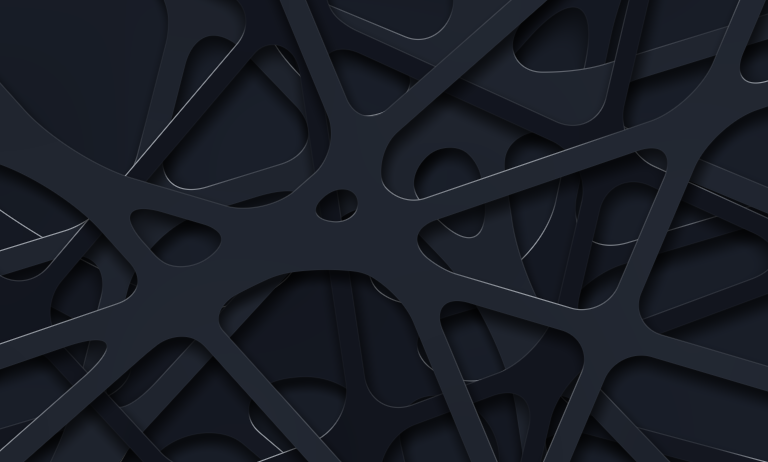
Give the GLSL for this background, as a Shadertoy shader.

```glsl
// Stacked dark cut-out lattices with filleted joints, soft shadows and thin lit rims.
#define SEED 7.0
#define LAYERS 4
#define BARS 6
#define LIGHT_HALF_WIDTH 0.026
#define DARK_HALF_WIDTH 0.021
#define RIM_HALF_WIDTH 0.0013
#define SHADOW_STRENGTH 0.62
#define BACKDROP vec3(0.094, 0.113, 0.153)
#define LIGHT_SHEET vec3(0.130, 0.150, 0.190)
#define DARK_SHEET vec3(0.066, 0.077, 0.112)
#define RIM_COLOR vec3(0.64, 0.66, 0.69)

const float PI = 3.14159265;
const vec2 SHADOW_OFFSET = vec2(0.006, -0.020);

float hash(vec2 p) {
    vec3 q = fract(p.xyx * 0.1031);
    q += dot(q, q.yzx + 33.33);
    return fract((q.x + q.y) * q.z);
}

float valueNoise(vec2 p) {
    vec2 cell = floor(p), f = fract(p);
    f = f * f * (3.0 - 2.0 * f);
    return mix(mix(hash(cell), hash(cell + vec2(1, 0)), f.x),
               mix(hash(cell + vec2(0, 1)), hash(cell + vec2(1, 1)), f.x), f.y);
}

// Union of two shapes with a circular fillet in the corner
float filletUnion(float a, float b, float radius) {
    vec2 u = max(radius - vec2(a, b), 0.0);
    return max(radius, min(a, b)) - length(u);
}

// Signed distance to one sheet: long straight bars, spread in angle and place
float lattice(vec2 p, float layer, float halfWidth, float fillet) {
    float aspect = iResolution.x / iResolution.y;
    vec2 start = vec2(hash(vec2(layer, SEED)), hash(vec2(layer + 20.0, SEED)));
    float d = 10.0;
    for (int i = 0; i < BARS; i++) {
        float n = float(i);
        float jitter = hash(vec2(n + 3.0, layer * 11.0 + SEED));
        float angle = PI * (n + 0.15 + 0.7 * jitter) / float(BARS);
        vec2 anchor = mix(vec2(0.08), vec2(0.92), fract(start + n * vec2(0.618, 0.755)));
        anchor.x *= aspect;
        float bar = abs(dot(p - anchor, vec2(-sin(angle), cos(angle)))) - halfWidth;
        d = filletUnion(d, bar, fillet);
    }
    return d;
}

void mainImage(out vec4 fragColor, in vec2 fragCoord) {
    vec2 p = fragCoord / iResolution.y;
    float pixel = 1.0 / iResolution.y;

    // Backdrop with a faint broad gradient
    vec3 color = BACKDROP * mix(0.90, 1.10, valueNoise(p * 1.6 + SEED));

    // Sheets from back to front
    for (int k = 0; k < LAYERS; k++) {
        float layer = float(k);
        float depth = 1.0 - layer / float(LAYERS - 1);
        bool isLight = k % 2 == 1;
        float halfWidth = isLight ? LIGHT_HALF_WIDTH : DARK_HALF_WIDTH;
        float fillet = mix(0.075, 0.13, depth);

        // Distance and outward normal
        float d = lattice(p, layer, halfWidth, fillet);
        vec2 e = vec2(0.001, 0.0);
        vec2 slope = vec2(lattice(p + e.xy, layer, halfWidth, fillet),
                          lattice(p + e.yx, layer, halfWidth, fillet)) - d;
        float steepness = max(length(slope), 0.0002);
        vec2 normal = slope / steepness;
        d *= e.x / steepness;

        // Soft shadow on everything below
        float shadowDistance = lattice(p - SHADOW_OFFSET, layer, halfWidth, fillet);
        float shadow = 1.0 - smoothstep(-0.018, 0.030, shadowDistance);
        color *= 1.0 - SHADOW_STRENGTH * shadow;

        // Flat sheet, fading towards the backdrop with depth
        vec3 sheet = mix(isLight ? LIGHT_SHEET : DARK_SHEET, BACKDROP, 0.4 * depth);
        sheet *= mix(0.94, 1.06, valueNoise(p * 2.0 + layer * 9.0));
        color = mix(color, sheet, clamp(0.5 - d / pixel, 0.0, 1.0));

        // Thin rim on upward edges, brightening in glints
        float rim = clamp(0.5 - (abs(d) - RIM_HALF_WIDTH) / pixel, 0.0, 1.0);
        float facing = smoothstep(0.0, 0.7, normal.y);
        float glint = smoothstep(0.35, 0.85, valueNoise(p * 3.5 + layer * 17.0));
        color = mix(color, RIM_COLOR, rim * (0.04 + facing * (0.12 + 0.75 * glint)));
    }

    fragColor = vec4(color, 1.0);
}
```
